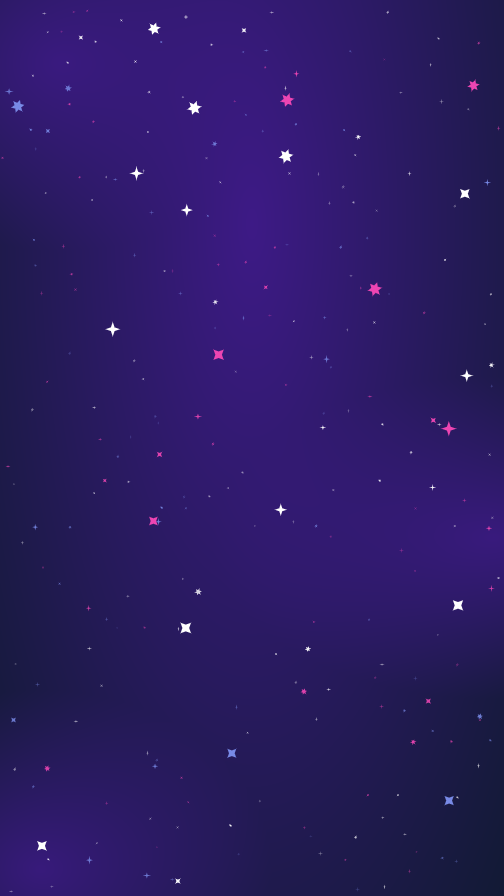
Give the GLSL for this background, as a WebGL 1 fragment shader.

```glsl
precision highp float;

uniform vec2 u_resolution;

#define NIGHT vec3(0.07, 0.10, 0.205)
#define VIOLET vec3(0.24, 0.10, 0.525)
#define WHITE vec3(1.0)
#define PINK vec3(0.93, 0.27, 0.70)
#define BLUE vec3(0.47, 0.54, 0.90)
#define GLOW_STRENGTH 0.85
// Each star layer: cells across, share of cells filled, smallest and largest radius
#define LARGE_STARS vec4(6.0, 0.32, 0.0115, 0.0150)
#define MEDIUM_STARS vec4(9.0, 0.27, 0.0042, 0.0070)
#define TINY_STARS vec4(18.0, 0.34, 0.0017, 0.0027)

const float PI = 3.14159265;

vec3 hash3(vec2 p) {
  vec3 h = fract(p.xyx * vec3(0.1031, 0.1030, 0.0973));
  h += dot(h, h.yxz + 33.33);
  return fract((h.xxy + h.yzz) * h.zyx);
}

// Linear elliptical falloff: 1 at the centre, 0 at the rim
float glow(vec2 uv, vec2 center, vec2 radii) {
  return max(0.0, 1.0 - length((uv - center) / radii));
}

vec3 sky(vec2 uv) {
  float light = glow(uv, vec2(0.5, 0.75), vec2(0.707, 1.06));
  float corners = glow(uv, vec2(0.12, 0.93), vec2(0.46, 0.21));
  corners = max(corners, glow(uv, vec2(0.98, 0.40), vec2(0.56, 0.18)));
  corners = max(corners, glow(uv, vec2(0.08, 0.03), vec2(0.46, 0.20)));
  light = mix(light, 1.0, GLOW_STRENGTH * corners);
  return mix(NIGHT, VIOLET, light);
}

// Signed distance to a star polygon, folded into half of one point
float starDistance(vec2 p, float radius, float points, float innerRatio, float turn) {
  float halfSector = PI / points;
  float angle = atan(p.y, p.x + 1e-6) - turn;
  angle = abs(mod(angle + halfSector, 2.0 * halfSector) - halfSector);
  vec2 folded = length(p) * vec2(cos(angle), sin(angle));
  vec2 tip = vec2(radius, 0.0);
  vec2 valley = radius * innerRatio * vec2(cos(halfSector), sin(halfSector));
  vec2 edge = valley - tip;
  return dot(folded - tip, normalize(vec2(edge.y, -edge.x)));
}

// Straight cross, diagonal cross or six-pointed star
float randomStar(vec2 p, float radius, float pick) {
  if (pick < 0.36) return starDistance(p, radius, 4.0, 0.36, 0.0);
  if (pick < 0.66) return starDistance(p, radius, 4.0, 0.46, PI / 4.0);
  return starDistance(p, radius, 6.0, 0.54, 0.2);
}

vec3 starColor(float pick) {
  return pick < 0.42 ? WHITE : (pick < 0.72 ? PINK : BLUE);
}

// One star at most per cell, kept clear of the cell border
vec3 addStars(vec3 color, vec2 p, vec4 layer, float seed, float dimmest) {
  vec2 cell = floor(p * layer.x);
  vec3 place = hash3(cell + seed);
  vec3 look = hash3(cell + seed + 57.0);
  float brightness = hash3(cell + seed + 113.0).x;

  float radius = mix(layer.z, layer.w, look.x);
  float margin = min(0.45, layer.w * layer.x + 0.04);
  vec2 center = (cell + mix(vec2(margin), vec2(1.0 - margin), place.xy)) / layer.x;

  float pixel = 1.0 / u_resolution.x;
  float dist = randomStar(p - center, radius, look.y);
  float cover = clamp(0.5 - dist / pixel, 0.0, 1.0) * step(place.z, layer.y);
  return mix(color, starColor(look.z), cover * mix(dimmest, 1.0, brightness));
}

void main() {
  vec2 uv = gl_FragCoord.xy / u_resolution;
  vec2 p = gl_FragCoord.xy / u_resolution.x;

  vec3 color = sky(uv);
  color = addStars(color, p, TINY_STARS, 11.0, 0.4);
  color = addStars(color, p, MEDIUM_STARS, 211.0, 0.8);
  color = addStars(color, p, LARGE_STARS, 431.0, 1.0);

  gl_FragColor = vec4(color, 1.0);
}
```
